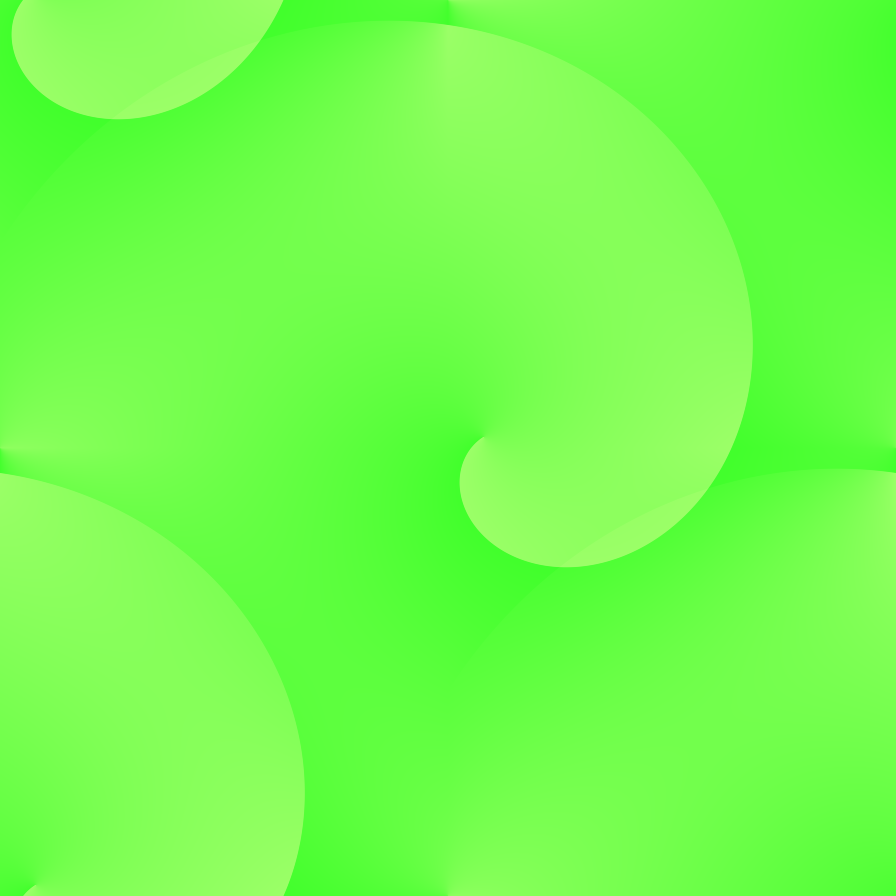
Give the GLSL for this background, as a WebGL 2 fragment shader.

```glsl
#version 300 es
precision highp float;

uniform vec2 u_resolution;
out vec4 fragColor;

const float TAU = 6.2831853;
const vec3 DEEP_GREEN = vec3(0.255, 1.0, 0.17);
const vec3 PALE_GREEN = vec3(0.61, 1.0, 0.407);

// Wrapped cell coordinates in -0.5..0.5, zero at the cell centre
vec2 cellCoords(vec2 uv, vec2 shift) {
    return fract(uv + shift) - 0.5;
}

// Linear falloff: one at the cell centre, zero on its border
float cellWeight(vec2 cell) {
    vec2 falloff = 1.0 - 2.0 * abs(cell);
    return falloff.x * falloff.y;
}

// Rising ramp from 0 to 1 whose drop is softened over the given width
float softSawtooth(float phase, float width) {
    float ramp = fract(phase);
    return ramp * (1.0 - smoothstep(1.0 - width, 1.0, ramp));
}

// Single-armed Archimedean spiral: 0 behind the arm's edge, 1 ahead of it
float spiral(vec2 p, float turnsPerUnit, float startTurn, float pixel) {
    float radius = max(length(p), 1e-5);
    float phase = atan(p.y, p.x) / TAU - turnsPerUnit * radius + startTurn;
    float slope = length(vec2(1.0 / (TAU * radius), turnsPerUnit));
    return softSawtooth(phase, min(1.2 * pixel * slope, 0.5));
}

void main() {
    vec2 uv = gl_FragCoord.xy / u_resolution;
    float pixel = 1.0 / min(u_resolution.x, u_resolution.y);

    const vec2 spiralCentre = vec2(0.04, 0.012);
    const float turnsPerUnit = 1.461;
    const float startTurn = 0.41;

    // Two interleaved lattices, each fading out where its own cells wrap
    float shadeSum = 0.0;
    float weightSum = 0.0;
    for (int layer = 0; layer < 2; layer++) {
        vec2 cell = cellCoords(uv, vec2(0.5 * float(layer)));
        float weight = cellWeight(cell);
        shadeSum += weight * spiral(cell - spiralCentre, turnsPerUnit, startTurn, pixel);
        weightSum += weight;
    }

    float shade = shadeSum / max(weightSum, 1e-6);
    fragColor = vec4(mix(PALE_GREEN, DEEP_GREEN, shade), 1.0);
}
```
